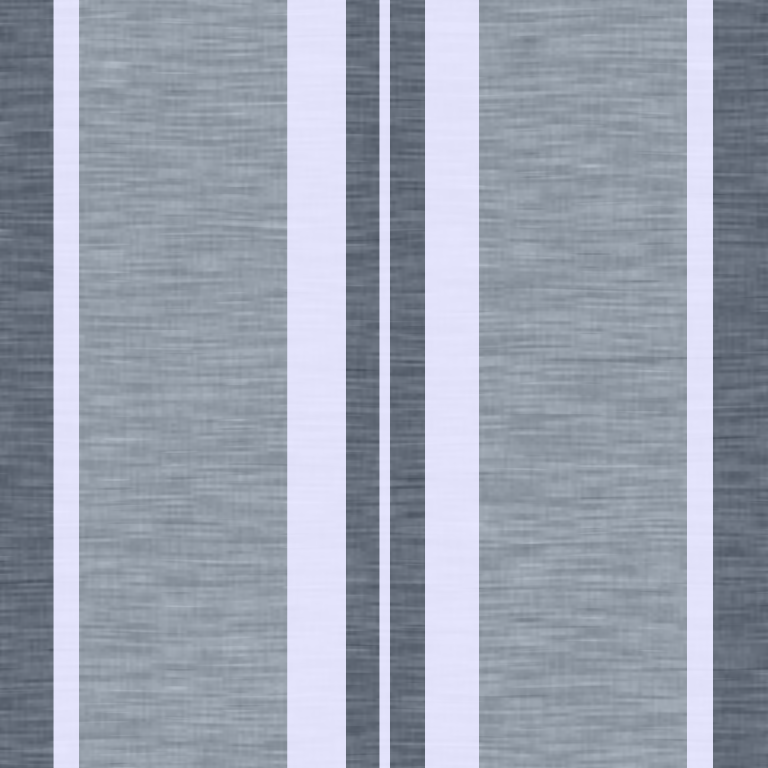
This pattern is drawn by a WebGL 2 fragment shader. Its source:

```glsl
#version 300 es
precision highp float;
// Vertical awning stripes in slate, silver grey and pale lavender.
// Stripe edges are listed across one repeat; stretched value noise
// adds the horizontal threads, streaks and fine cross weave of the cloth.

#define REPEATS 1.0
#define THREADS 230.0
#define THREAD_STRETCH 22.0
#define GRAIN 0.115
#define STREAK 0.060
#define WEAVE 0.035
#define PALE_GRAIN 0.16
#define SLATE vec3(0.395, 0.428, 0.478)
#define SILVER vec3(0.578, 0.614, 0.656)
#define LAVENDER vec3(0.888, 0.888, 0.982)

uniform vec2 u_resolution;
out vec4 fragColor;

float hash(vec2 p) {
    return fract(sin(dot(p, vec2(12.9898, 78.233))) * 43758.5453);
}

float valueNoise(vec2 p) {
    vec2 cell = floor(p);
    vec2 f = fract(p);
    f = f * f * (3.0 - 2.0 * f);
    float low = mix(hash(cell), hash(cell + vec2(1.0, 0.0)), f.x);
    float high = mix(hash(cell + vec2(0.0, 1.0)), hash(cell + vec2(1.0, 1.0)), f.x);
    return mix(low, high, f.y);
}

// Coverage of the stripe from left to right, softened over one pixel
float stripe(float x, float left, float right, float pixel) {
    return clamp((x - left) / pixel + 0.5, 0.0, 1.0)
         * clamp((right - x) / pixel + 0.5, 0.0, 1.0);
}

// Brightness change of the cloth, centred on zero
float cloth(vec2 uv) {
    // Threads sag slightly along their length
    float y = uv.y + 0.0015 * sin(uv.x * 19.0 + 3.0 * sin(uv.y * 9.0));
    float threads = valueNoise(vec2(uv.x * THREAD_STRETCH, y * THREADS)) - 0.5;
    float fibres = valueNoise(vec2(uv.x * 150.0, y * THREADS) + 37.0) - 0.5;

    // Sparse light and dark slubs
    float slub = valueNoise(vec2(uv.x * 13.0, y * 170.0) + 91.0);
    float streaks = smoothstep(0.82, 1.0, slub) - smoothstep(0.18, 0.0, slub);

    // Short upright flecks of the cross weave
    float flecks = valueNoise(vec2(uv.x * 240.0, uv.y * 45.0) + 11.0) - 0.5;
    return GRAIN * threads + WEAVE * (fibres + flecks) + STREAK * streaks;
}

void main() {
    vec2 uv = gl_FragCoord.xy / u_resolution;
    float x = fract(uv.x * REPEATS);
    float pixel = REPEATS / u_resolution.x;

    // Slate: outer bands, then the central pair
    float slate = stripe(x, -1.0, 0.0697, pixel) + stripe(x, 0.9284, 2.0, pixel)
                + stripe(x, 0.4505, 0.4941, pixel) + stripe(x, 0.5078, 0.5534, pixel);

    // Silver: the two wide bands
    float silver = stripe(x, 0.1029, 0.3740, pixel) + stripe(x, 0.6237, 0.8945, pixel);

    vec3 color = mix(LAVENDER, SILVER, silver);
    color = mix(color, SLATE, slate);

    // The pale ground shows the weave only faintly
    float depth = mix(PALE_GRAIN, 1.0, clamp(slate + silver, 0.0, 1.0));
    color += depth * cloth(uv);
    fragColor = vec4(clamp(color, 0.0, 1.0), 1.0);
}
```
